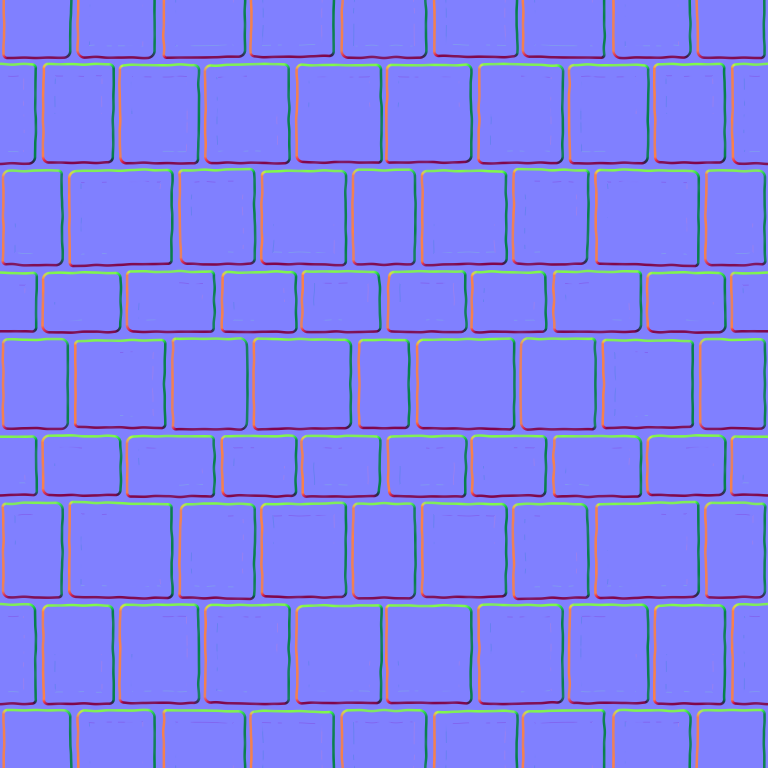
A WebGL 1 fragment shader for this texture map:

```glsl
precision highp float;
// Normal map of a mirrored wall: nine courses of uneven stones with bevelled edges.

uniform vec2 u_resolution;

#define JOINT 0.002         // least gap from joint line to stone
#define SKEW 0.006          // extra gap, differing at both ends of a side
#define WOBBLE 0.003        // small waviness of the sides
#define WOBBLE_FREQ 32.0
#define CORNER 0.017        // mean corner radius
#define BEVEL 0.0066        // width of the sloped rim
#define SLOPE 0.46          // sideways tilt of the rim
#define RIM_DARK 0.70       // loss of blue on the rim
#define SCRATCH_INSET 0.034 // distance of the faint worn lines from the side
#define SCRATCH 0.22        // strength of the worn lines

float hash(vec2 p) {
  vec3 h = fract(p.xyx * 0.1031);
  h += dot(h, h.yzx + 33.33);
  return fract((h.x + h.y) * h.z);
}

float noise(float x, float seed) {
  float i = floor(x), f = fract(x);
  return mix(hash(vec2(i, seed)), hash(vec2(i + 1.0, seed)), f * f * (3.0 - 2.0 * f));
}

// Finds the span around v: x = low end, y = high end, z = index.
vec3 findSpan(float v, vec4 joints, float first, float last) {
  vec3 span = vec3(first, last, 0.0);
  for (int i = 0; i < 4; i++) {
    float j = joints[i];
    if (v < j) span.y = min(span.y, j);
    else span.xz = vec2(max(span.x, j), span.z + 1.0);
  }
  return span;
}

// Joints between the stones of a course, from the mirror axis outwards.
vec4 courseJoints(float row) {
  if (row < 0.5) return vec4(0.078, 0.346, 0.562, 0.814);
  if (row < 1.5) return vec4(0.221, 0.434, 0.677, 0.896);
  if (row < 2.5) return vec4(0.092, 0.329, 0.542, 0.828);
  if (row < 3.5) return vec4(0.238, 0.475, 0.697, 0.897);
  return vec4(0.120, 0.355, 0.586, 0.805);
}

// Gap between joint line and stone side at position t (0..1) along that side.
float sideGap(float seed, float t, float along) {
  float skew = mix(hash(vec2(seed, 3.0)), hash(vec2(seed, 9.0)), t);
  return JOINT + SKEW * skew + WOBBLE * noise(along * WOBBLE_FREQ, seed);
}

void main() {
  // Mirror into one quadrant, measured in half canvases.
  vec2 p = 2.0 * gl_FragCoord.xy / u_resolution - 1.0;
  vec2 q = abs(p);
  vec2 mirror = vec2(p.x < 0.0 ? -1.0 : 1.0, p.y < 0.0 ? -1.0 : 1.0);
  float pixel = 2.0 / min(u_resolution.x, u_resolution.y);

  // Course and stone; odd courses have a joint on the axis.
  vec3 row = findSpan(q.y, vec4(0.125, 0.301, 0.566, 0.842), -0.125, 1.158);
  vec4 joints = courseJoints(row.z);
  bool odd = mod(row.z, 2.0) > 0.5;
  vec3 col = findSpan(q.x, joints, odd ? 0.0 : -joints.x, odd ? 2.0 - joints.w : 1.0);
  float seed = col.z + 8.0 * row.z + 1.0;

  // Signed distances to the nearest upright and level sides.
  vec2 low = vec2(col.x, row.x), high = vec2(col.y, row.y);
  vec2 t = (q - low) / (high - low);
  vec2 side = vec2(t.x < 0.5 ? -1.0 : 1.0, t.y < 0.5 ? -1.0 : 1.0);
  vec2 gap = vec2(sideGap(seed + 60.0 + 20.0 * side.x, t.y, q.y),
                  sideGap(seed + 140.0 + 20.0 * side.y, t.x, q.x));
  vec2 edge = gap - min(q - low, high - q);

  // Rounded corner distance and outward direction.
  float radius = CORNER * mix(0.7, 1.3, hash(vec2(seed + 5.0 * side.x, 17.0 + side.y)));
  vec2 c = edge + radius;
  vec2 outer = max(c, 0.0);
  float d = length(outer) + min(max(c.x, c.y), 0.0) - radius;
  vec2 flatDir = edge.x > edge.y ? vec2(1.0, 0.0) : vec2(0.0, 1.0);
  vec2 dir = length(outer) > 0.0001 ? normalize(outer) : flatDir;

  // Sloped rim just inside the outline.
  float soft = max(pixel, 0.0022);
  float rim = clamp((0.5 * BEVEL - abs(d + 0.5 * BEVEL)) / soft + 0.5, 0.0, 1.0);
  float along = edge.x > edge.y ? q.y : q.x;
  rim *= mix(0.86, 1.06, noise(along * 45.0, seed + 200.0));

  // Faint broken lines on some stones, parallel to the sides.
  float inset = abs(max(edge.x, edge.y) + SCRATCH_INSET);
  float line = clamp((0.0012 - inset) / soft + 0.5, 0.0, 1.0);
  float worn = step(0.55, hash(vec2(seed, 41.0 + side.x + 3.0 * side.y)));
  float broken = smoothstep(0.5, 0.7, noise(along * 70.0, seed + 300.0));
  float scratch = SCRATCH * line * worn * broken;

  // Encode the slope; red grows to the left, green upwards.
  vec2 slope = dir * side * mirror * vec2(-1.0, 1.0) * rim;
  slope += flatDir * side * mirror * vec2(1.0, -1.0) * scratch;
  float tilt = clamp(rim + 0.4 * scratch, 0.0, 1.0);
  gl_FragColor = vec4(0.5 + SLOPE * slope, 1.0 - RIM_DARK * tilt, 1.0);
}
```
